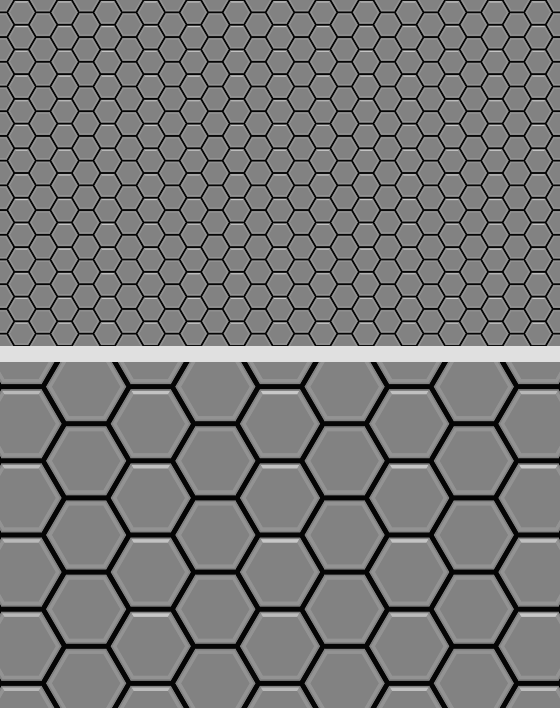
Top, the full canvas; bottom, a detail of the centre.
This pattern is drawn by a Shadertoy shader. Its source:

```glsl
// Grey honeycomb mesh with soft black lines and pale rims on alternate columns.
#define REPEATS vec2(13.0, 14.0)
#define LINE_HALF 0.034
#define RIM_OFFSET 0.080
#define RIM_HALF 0.023
#define RIM_GLOW 0.28
#define HALO_GLOW 0.065
#define FACE_GREY 0.51
#define LINE_GREY 0.02

const float ROOT3 = 1.7320508;

float hash(vec2 p) {
    return fract(sin(dot(p, vec2(127.1, 311.7))) * 43758.5453);
}

// Coverage of a band of the given half width, smoothed over one pixel.
float band(float dist, float halfWidth, float pixel) {
    return 1.0 - smoothstep(halfWidth - 0.5 * pixel, halfWidth + 0.5 * pixel, abs(dist));
}

// Distance to the outline of a flat-topped hexagon of height one, positive inside.
float hexEdge(vec2 p) {
    p = abs(p);
    return 0.5 - max(p.y, 0.5 * (ROOT3 * p.x + p.y));
}

void mainImage(out vec4 fragColor, in vec2 fragCoord) {
    vec2 grid = fragCoord / iResolution.xy * REPEATS;
    float pixel = REPEATS.y / iResolution.y;

    // Two interleaved lattices of cells: the nearer centre wins.
    vec2 scale = vec2(ROOT3, 1.0);
    vec2 cell = floor(grid);
    vec2 rimmed = (grid - cell - 0.5) * scale;
    vec2 plain = (grid - floor(grid + 0.5)) * scale;
    bool isRimmed = dot(rimmed, rimmed) < dot(plain, plain);
    vec2 local = isRimmed ? rimmed : plain;
    float edge = hexEdge(local);

    // Faint halo along every side, brighter rim under the top of rimmed cells.
    float rim = band(edge - RIM_OFFSET, RIM_HALF, pixel);
    float topSide = smoothstep(-pixel, pixel, local.y - ROOT3 * abs(local.x));
    float strength = mix(0.75, 1.0, hash(mod(cell, REPEATS)));
    float glow = isRimmed ? mix(HALO_GLOW, RIM_GLOW * strength, topSide) : HALO_GLOW;

    float shade = FACE_GREY + glow * rim;
    shade = mix(shade, LINE_GREY, band(edge, LINE_HALF, pixel));
    fragColor = vec4(vec3(shade), 1.0);
}
```
